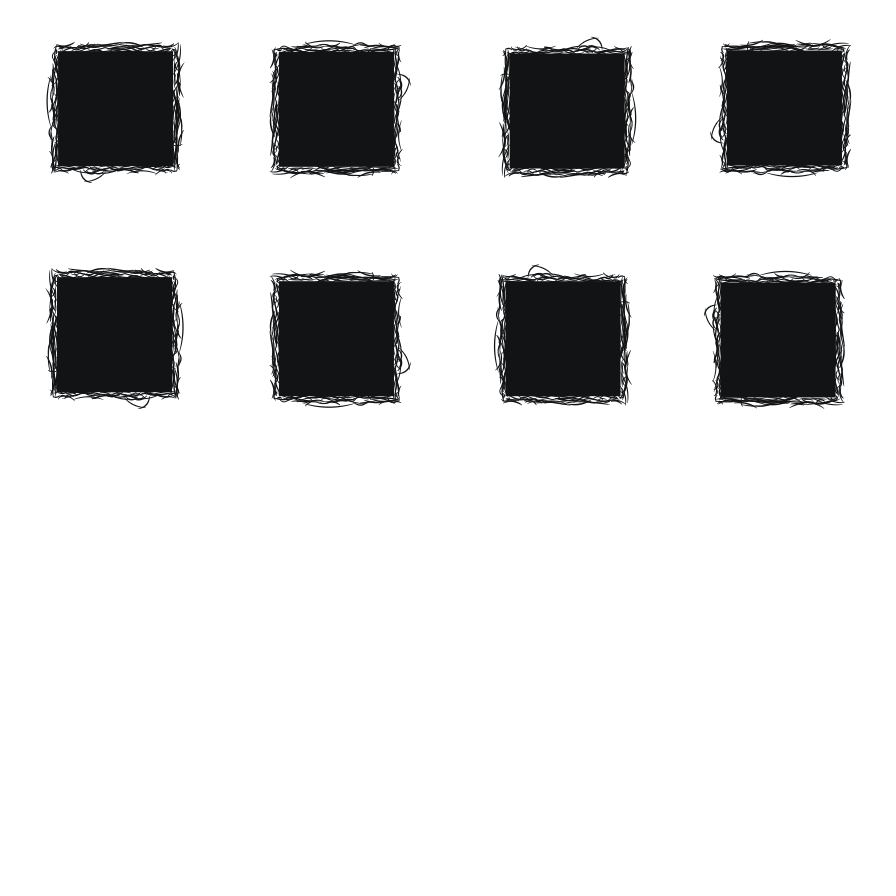
A Shadertoy shader for this pattern:

```glsl
const vec3 PAPER = vec3(1.0);
const vec3 INK = vec3(0.067, 0.073, 0.078);
const float HALF_SIDE = 0.0645;
const int STROKES = 46;

// Centres of the blocks, upper row first
const vec2 CENTRES[8] = vec2[8](
    vec2(0.1290, 0.8787), vec2(0.3755, 0.8780), vec2(0.6330, 0.8761), vec2(0.8755, 0.8794),
    vec2(0.1278, 0.6265), vec2(0.3755, 0.6220), vec2(0.6284, 0.6220), vec2(0.8684, 0.6206));

vec4 hash4(vec2 seed) {
    vec4 h = fract(seed.xyxy * vec4(0.1031, 0.1030, 0.0973, 0.1099) + 0.17);
    h += dot(h, h.wzxy + 33.33);
    return fract((h.xxyz + h.yzzw) * h.zywx);
}

// Pixel coverage of a band of half width w at distance d
float band(float d, float w, float px) {
    return clamp(0.5 + (w - d) / px, 0.0, 1.0) - clamp(0.5 - (w + d) / px, 0.0, 1.0);
}

// Tapered pen stroke bowed into a parabola
float stroke(vec2 p, vec2 centre, float angle, float halfLength, float bend, float width, float px) {
    vec2 q = p - centre;
    float c = cos(angle), s = sin(angle);
    q = vec2(c * q.x + s * q.y, c * q.y - s * q.x);
    float t = q.x / halfLength;
    if (abs(t) >= 1.0) return 0.0;
    float slope = 2.0 * bend * t / halfLength;
    float d = abs(q.y - bend * (0.5 - t * t)) * inversesqrt(1.0 + slope * slope);
    return band(d, width * sqrt(1.0 - t * t), px);
}

float over(float below, float above) {
    return 1.0 - (1.0 - below) * (1.0 - above);
}

// Scribbled fringe along one side; x runs along it, y points outward
float fringe(vec2 p, float side, float px) {
    if (p.y < 0.8 || p.y > 1.35) return 0.0;
    float ink = 0.0;
    for (int i = 0; i < STROKES; i++) {
        vec4 h = hash4(vec2(float(i) + 1.0, side * 17.0 + 3.0));
        vec4 g = hash4(vec2(float(i) + 71.0, side * 29.0 + 11.0));
        float along = 1.02 * (2.0 * (float(i) + h.x) / float(STROKES) - 1.0);
        float outward = 0.99 + 0.13 * pow(h.y, 1.4);
        float halfLength = mix(0.08, 0.30, h.z) * (1.0 - 0.5 * smoothstep(0.8, 1.0, abs(along)));
        float angle = (h.w - 0.5) * 0.55;
        float bend = (g.x - 0.5) * 0.13;
        float width = mix(0.008, 0.014, g.y);
        ink = over(ink, stroke(p, vec2(along, outward), angle, halfLength, bend, width, px));
    }
    return ink;
}

// Long loose ends that stray from the block
float strays(vec2 p, float px) {
    float ink = stroke(p, vec2(-0.53, -1.19), -0.85, 0.15, -0.06, 0.012, px);
    ink = over(ink, stroke(p, vec2(-0.34, -1.19), 0.45, 0.22, -0.05, 0.010, px));
    ink = over(ink, stroke(p, vec2(1.13, -0.38), 1.57, 0.27, -0.03, 0.010, px));
    ink = over(ink, stroke(p, vec2(1.07, -0.63), 0.08, 0.09, -0.02, 0.009, px));
    ink = over(ink, stroke(p, vec2(-1.15, 0.13), 1.57, 0.46, 0.07, 0.011, px));
    return over(ink, stroke(p, vec2(1.06, 1.00), 1.35, 0.16, -0.03, 0.010, px));
}

float scribbledBlock(vec2 p, float px) {
    float edge = max(abs(p.x), abs(p.y)) - 0.995;
    float ink = clamp(0.5 - edge / px, 0.0, 1.0);
    if (ink >= 1.0 || edge > 0.4) return ink;
    vec2 q = p;
    for (int side = 0; side < 4; side++) {
        ink = over(ink, fringe(q, float(side), px));
        q = vec2(-q.y, q.x);
    }
    return over(ink, strays(p, px));
}

// Turns or flips the same scribble for each place in the grid
vec2 orient(vec2 p, int column, int row) {
    if (column % 2 == 1) p = p.yx;
    if (column == 1 || column == 2) p = -p;
    if (row == 1) p.x = -p.x;
    return p;
}

void mainImage(out vec4 fragColor, in vec2 fragCoord) {
    vec2 uv = fragCoord / iResolution.xy;
    float px = 1.0 / (min(iResolution.x, iResolution.y) * HALF_SIDE);
    int column = clamp(int(uv.x * 4.0), 0, 3);
    int row = clamp(int((1.0 - uv.y) * 4.0), 0, 3);

    float ink = 0.0;
    if (row < 2) {
        vec2 p = (uv - CENTRES[row * 4 + column]) / HALF_SIDE;
        ink = scribbledBlock(orient(p, column, row), px);
    }
    fragColor = vec4(mix(PAPER, INK, ink), 1.0);
}
```
